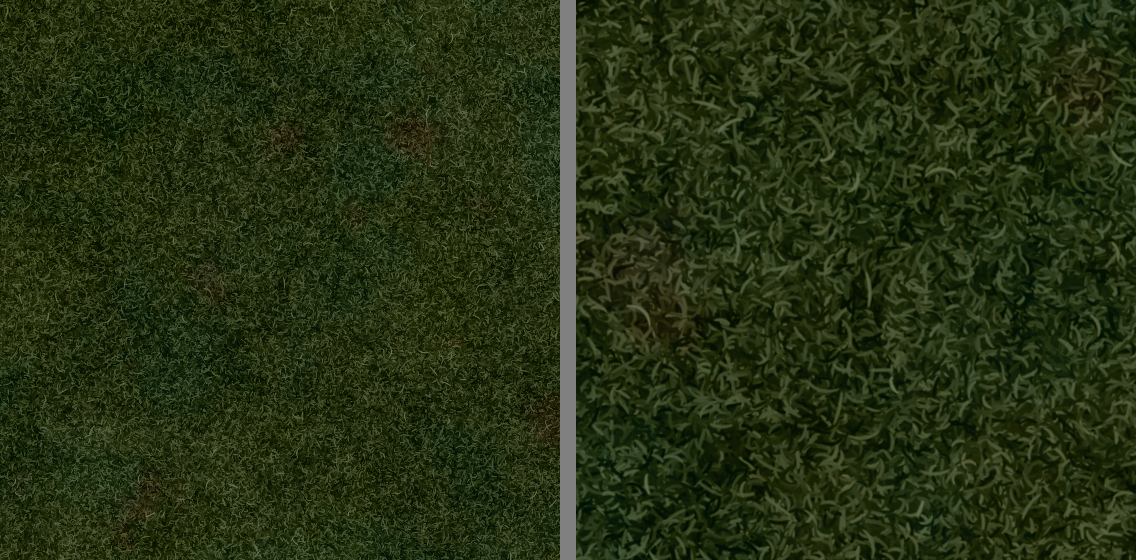
Left: the whole. Right: its middle third, enlarged.
Reproduce this texture procedurally as a three.js fragment shader.

```glsl
varying vec2 vUv;

const float TAU = 6.2831853;
const vec3 COOL_TINT = vec3(-0.022, 0.004, 0.014);
const vec3 BROWN_TINT = vec3(0.035, -0.018, 0.004);
const vec3 OLIVE_TINT = vec3(0.012, 0.008, -0.008);

// Sine-free hashes
float hash1(vec2 p) {
  vec3 q = fract(vec3(p.xyx) * 0.1031);
  q += dot(q, q.yzx + 33.33);
  return fract((q.x + q.y) * q.z);
}

vec3 hash3(vec2 p) {
  vec3 q = fract(vec3(p.xyx) * vec3(0.1031, 0.1030, 0.0973));
  q += dot(q, q.yxz + 33.33);
  return fract((q.xxy + q.yzz) * q.zyx);
}

// Smooth value noise and its layered sum
float valueNoise(vec2 p) {
  vec2 cell = floor(p);
  vec2 f = fract(p);
  f = f * f * (3.0 - 2.0 * f);
  float low = mix(hash1(cell), hash1(cell + vec2(1.0, 0.0)), f.x);
  float high = mix(hash1(cell + vec2(0.0, 1.0)), hash1(cell + 1.0), f.x);
  return mix(low, high, f.y);
}

float fractalNoise(vec2 p) {
  float sum = 0.0;
  float weight = 0.5;
  for (int i = 0; i < 4; i++) {
    sum += weight * valueNoise(p);
    p = p * 2.07 + 17.3;
    weight *= 0.5;
  }
  return sum / 0.9375;
}

vec2 rotate(vec2 p, float angle) {
  float c = cos(angle);
  float s = sin(angle);
  return vec2(c * p.x - s * p.y, s * p.x + c * p.y);
}

// Coverage of a bent, tapering blade lying along x
float bladeCover(vec2 p, float halfLength, float halfWidth, float bend, float soft) {
  float along = p.x / halfLength;
  float across = abs(p.y - bend * halfLength * (along * along - 0.4));
  float width = halfWidth * (1.0 - 0.4 * along * along);
  float side = 1.0 - smoothstep(width - soft, width + soft, across);
  return side * (1.0 - smoothstep(0.75, 1.05, abs(along)));
}

// Paints scattered blades over a state of x = tone, y = hue shift
vec2 paintBlades(vec2 state, vec2 uv, float cells, float seed, float density, vec2 toneRange) {
  vec2 p = rotate(uv, seed * 1.13) * cells + seed * 37.0 + 200.0;
  vec2 home = floor(p);
  for (int j = -1; j <= 1; j++) {
    for (int i = -1; i <= 1; i++) {
      vec2 id = home + vec2(float(i), float(j));
      vec3 place = hash3(id + seed * 11.0);
      vec3 look = hash3(id + seed * 23.0 + 91.0);
      float angle = TAU * valueNoise(id * 0.13) + (place.z - 0.5) * 3.0;
      vec2 local = rotate(p - id - place.xy, -angle);
      float halfLength = mix(0.45, 0.95, look.y);
      float cover = bladeCover(local, halfLength, 0.0011 * cells, look.z - 0.5, 0.0009 * cells);
      float present = step(fract(look.z * 7.31 + place.x), density);
      float tone = mix(toneRange.x, toneRange.y, pow(look.x, 1.25));
      state = mix(state, vec2(tone, look.z - 0.5), cover * present * 0.92);
    }
  }
  return state;
}

// Dark olive ramp: blue fades out fastest in the shadows
vec3 grassColor(float tone) {
  return vec3(tone, tone + 0.04, max(tone - 0.09, tone * 0.2));
}

// Broad stains of damp, dry and worn turf
vec3 patchTint(vec2 uv) {
  float damp = smoothstep(0.48, 0.75, fractalNoise(uv * 6.0 + 41.0));
  float worn = smoothstep(0.62, 0.82, fractalNoise(uv * 8.0 + 73.0));
  float dry = smoothstep(0.45, 0.75, fractalNoise(uv * 5.0 + 119.0));
  return COOL_TINT * damp + BROWN_TINT * worn + OLIVE_TINT * dry;
}

void main() {
  // Dense turf, then a few pale blades on top
  vec2 state = vec2(0.08, 0.0);
  for (int layer = 0; layer < 6; layer++) {
    float seed = float(layer) + 1.0;
    state = paintBlades(state, vUv, 98.0 + 5.0 * seed, seed, 1.0, vec2(0.015, 0.335));
  }
  state = paintBlades(state, vUv, 82.0, 8.0, 0.07, vec2(0.26, 0.42));

  // Uneven light over clumps and larger areas
  float broad = fractalNoise(vUv * 5.0 + 7.0) - 0.5;
  float clumps = fractalNoise(vUv * 34.0 + 29.0) - 0.5;
  float tone = max(state.x + broad * 0.09 + clumps * 0.09, 0.02);

  vec3 color = grassColor(tone) + patchTint(vUv);
  color += state.y * vec3(0.022, -0.006, -0.022);
  gl_FragColor = vec4(clamp(color, 0.0, 1.0), 1.0);
}
```
